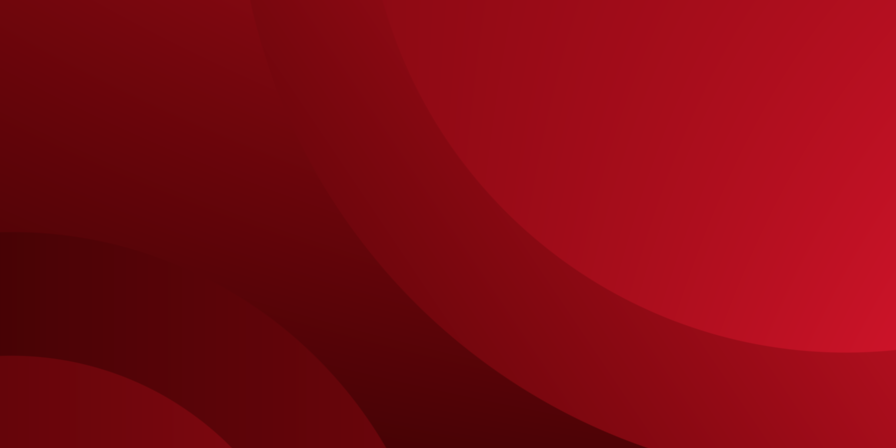
Reproduce this background procedurally as a WebGL 1 fragment shader.

```glsl
precision highp float;

uniform vec2 u_resolution;

// Antialiased coverage of a disc; pixel is the size of one pixel in canvas units
float disc(vec2 p, vec2 center, float radius, float pixel) {
  return 1.0 - smoothstep(-pixel, pixel, length(p - center) - radius);
}

// Linear tone field: base value plus a slope along x and y
float plane(vec2 p, float base, vec2 slope) {
  return base + dot(p, slope);
}

// Dark to bright crimson, driven by the red level
vec3 crimson(float tone) {
  return vec3(tone, vec2(0.12, 0.25) * tone * tone);
}

void main() {
  vec2 p = gl_FragCoord.xy / u_resolution.y;
  float pixel = 1.0 / u_resolution.y;
  vec2 upperCenter = vec2(1.888, 1.286);
  vec2 lowerCenter = vec2(0.026, -0.484);

  // Backdrop, brighter toward the top
  float tone = plane(p, 0.236, vec2(0.05, 0.2)) + 0.07 * p.x * p.y;

  // Lower left discs
  float lowerOuter = plane(p, 0.28, vec2(0.155, 0.0));
  float lowerInner = plane(p, 0.395, vec2(0.17, 0.0));
  tone = mix(tone, lowerOuter, disc(p, lowerCenter, 0.966, pixel));
  tone = mix(tone, lowerInner, disc(p, lowerCenter, 0.69, pixel));

  // Upper right discs, the inner one glowing toward its lower rim
  float upperOuter = plane(p, 0.181, vec2(0.235, 0.158));
  float rimGlow = 0.11 * (1.0 - p.y) * (p.x - 0.9);
  float upperInner = plane(p, 0.445, vec2(0.13, 0.0)) + rimGlow;
  tone = mix(tone, upperOuter, disc(p, upperCenter, 1.36, pixel));
  tone = mix(tone, upperInner, disc(p, upperCenter, 1.073, pixel));

  gl_FragColor = vec4(crimson(tone), 1.0);
}
```
